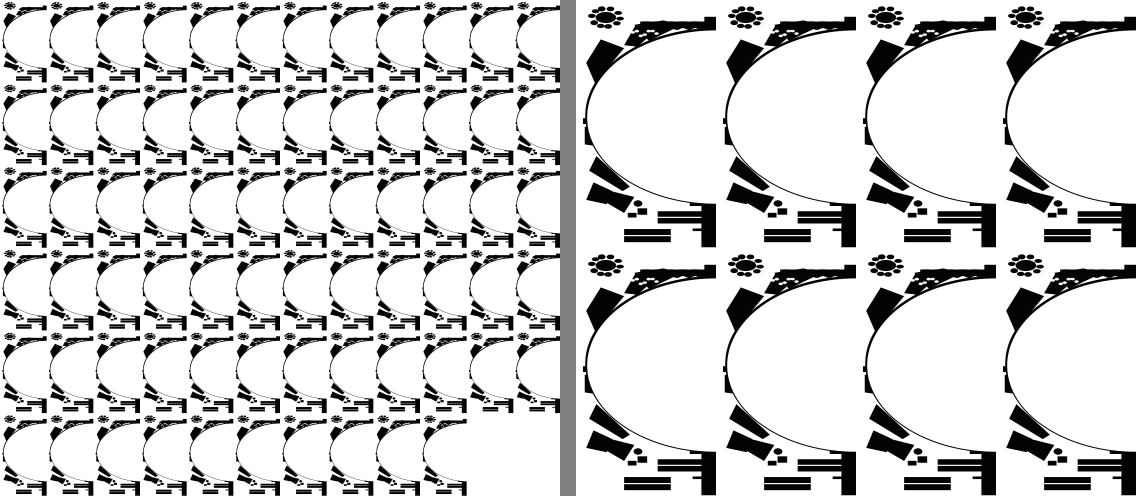
Left, the full canvas; right, a detail of the centre.
Write a WebGL 2 fragment shader that draws this pattern.

```glsl
#version 300 es
precision highp float;

#define COLUMNS 12.0
#define ROWS 6.0
#define LAST_ROW_TILES 10.0
#define TILE vec2(96.0, 170.0)
#define OVAL_CENTER vec2(96.0, 80.0)
#define OVAL_RADII vec2(89.0, 60.0)
#define LINE_THIN 0.35
#define LINE_THICK 0.85
#define SUBSAMPLES 3
#define INK vec3(0.01)
#define PAPER vec3(1.0)

uniform vec2 u_resolution;
out vec4 fragColor;

float hash(float n) {
  return fract(sin(n * 127.1) * 43758.5);
}

float box(vec2 p, vec2 center, vec2 halfSize) {
  vec2 d = abs(p - center) - halfSize;
  return length(max(d, 0.0)) + min(max(d.x, d.y), 0.0);
}

float ellipse(vec2 p, vec2 center, vec2 radii) {
  vec2 q = (p - center) / radii;
  float k = length(q);
  return k * (k - 1.0) / max(length(q / radii), 1e-4);
}

float edge(vec2 p, vec2 a, vec2 b) {
  vec2 e = normalize(b - a);
  return dot(p - a, vec2(e.y, -e.x));
}

// Convex quad, corners clockwise with y pointing down
float quad(vec2 p, vec2 a, vec2 b, vec2 c, vec2 d) {
  return max(max(edge(p, a, b), edge(p, b, c)), max(edge(p, c, d), edge(p, d, a)));
}

// Ragged blossom in the upper left corner
float blossom(vec2 p) {
  vec2 center = vec2(20.5, 12.0);
  float d = ellipse(p, center, vec2(7.0, 3.8));
  for (int i = 0; i < 10; i++) {
    float n = float(i);
    float angle = n * 0.6283 + 0.3 * hash(n + 2.0);
    vec2 petal = center + vec2(cos(angle), sin(angle)) * vec2(9.8, 6.2);
    d = min(d, ellipse(p, petal, vec2(2.6, 1.3 + 0.7 * hash(n))));
  }
  return d;
}

// Speckled clump running into a wavy band along the top
float garland(vec2 p) {
  float d = quad(p, vec2(33, 31), vec2(41, 17), vec2(62, 15), vec2(42, 32));
  d = min(d, quad(p, vec2(40, 17), vec2(60, 14), vec2(73, 17), vec2(50, 28)));
  for (int i = 0; i < 9; i++) {
    float n = float(i);
    vec2 speck = vec2(39.0 + 2.7 * n, 21.0 + 6.0 * hash(n + 5.0));
    d = max(d, -ellipse(p, speck, vec2(1.5, 0.9)));
  }
  float wave = 0.7 * sin(p.x * 0.75);
  d = min(d, box(p, vec2(70.0, 17.3 + wave * 0.5), vec2(26.0, 2.6 + wave * 0.4)));
  return min(d, box(p, vec2(92.0, 15.5), vec2(4.0, 4.0)));
}

// Slabs placed around the left side of the oval
float slabs(vec2 p) {
  float d = quad(p, vec2(7, 43), vec2(17, 27), vec2(33, 33), vec2(13, 57));
  d = min(d, quad(p, vec2(6, 87), vec2(12, 87), vec2(13, 100), vec2(6, 99)));
  d = min(d, quad(p, vec2(14, 107), vec2(37, 128), vec2(32, 131), vec2(9, 117)));
  d = min(d, quad(p, vec2(12, 125), vec2(25, 131), vec2(21, 140), vec2(7, 137)));
  d = min(d, quad(p, vec2(24, 131), vec2(40, 135), vec2(33, 146), vec2(21, 139)));
  return min(d, box(p, vec2(6.3, 83.0), vec2(1.5, 2.0)));
}

// Split bars, crumbs and the post at the lower right
float footing(vec2 p) {
  float d = box(p, vec2(72.0, 149.0), vec2(16.0, 4.2));
  d = max(d, -box(p, vec2(72.0, 149.0), vec2(16.0, 0.4)));
  float lowBar = box(p, vec2(49.0, 161.5), vec2(16.0, 4.5));
  d = min(d, max(lowBar, -box(p, vec2(49.0, 161.5), vec2(16.0, 0.4))));
  d = min(d, ellipse(p, vec2(42.5, 139.5), vec2(3.0, 2.2)));
  d = min(d, box(p, vec2(45.5, 145.0), vec2(3.3, 2.2)));
  d = min(d, box(p, vec2(38.5, 147.5), vec2(3.0, 1.6)));
  d = min(d, box(p, vec2(91.0, 154.5), vec2(5.0, 15.0)));
  d = min(d, box(p, vec2(87.0, 140.2), vec2(9.0, 1.0)));
  return min(d, box(p, vec2(83.5, 157.5), vec2(3.5, 0.9)));
}

float motif(vec2 p) {
  float oval = ellipse(p, OVAL_CENTER, OVAL_RADII);
  float d = min(min(blossom(p), garland(p)), min(slabs(p), footing(p)));
  float halfLine = mix(LINE_THICK, LINE_THIN, smoothstep(60.0, 110.0, p.y));
  return min(max(d, -oval), abs(oval) - halfLine);
}

void main() {
  vec2 grid = vec2(COLUMNS, ROWS);
  float softness = TILE.x * COLUMNS / u_resolution.x / float(SUBSAMPLES);
  float ink = 0.0;
  for (int i = 0; i < SUBSAMPLES * SUBSAMPLES; i++) {
    vec2 offset = (vec2(i % SUBSAMPLES, i / SUBSAMPLES) + 0.5) / float(SUBSAMPLES) - 0.5;
    vec2 uv = (gl_FragCoord.xy + offset) / u_resolution;
    vec2 cell = vec2(uv.x, 1.0 - uv.y) * grid;
    // The bottom row stops short
    bool blank = cell.y >= ROWS - 1.0 && cell.x >= LAST_ROW_TILES;
    float d = motif(fract(cell) * TILE);
    ink += blank ? 0.0 : clamp(0.5 - d / softness, 0.0, 1.0);
  }
  ink /= float(SUBSAMPLES * SUBSAMPLES);
  fragColor = vec4(mix(PAPER, INK, ink), 1.0);
}
```
